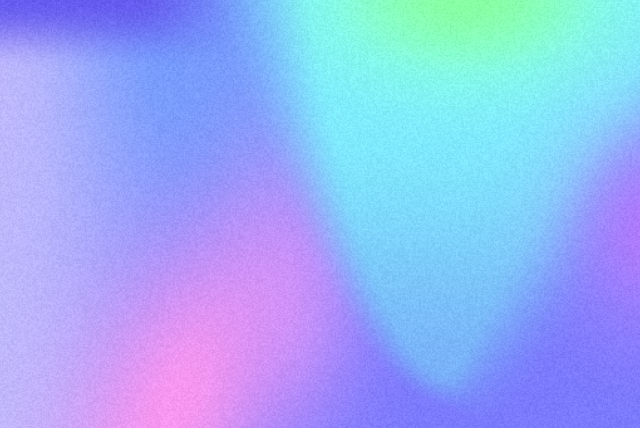
Give the GLSL for this background, as a Shadertoy shader.

```glsl
// Soft pastel gradient: a cyan tongue with a green glow over blue, pink and violet, with fine grain.
#define TONGUE_TIP vec2(1.064, 0.082)
#define LEFT_WIDTH 0.464
#define RIGHT_SLOPE 1.5
#define RIGHT_SOFTNESS 0.12
#define GREEN_CENTER vec2(1.094, 1.02)
#define PINK_CENTER vec2(0.41, 0.05)
#define GRAIN_SCALE 340.0
#define GRAIN_AMOUNT 0.075

const vec3 LOW_BLUE   = vec3(0.48, 0.48, 0.99);
const vec3 HIGH_BLUE  = vec3(0.46, 0.61, 0.99);
const vec3 LAVENDER   = vec3(0.74, 0.72, 0.99);
const vec3 INDIGO     = vec3(0.40, 0.36, 0.94);
const vec3 VIOLET     = vec3(0.71, 0.56, 0.99);
const vec3 PINK       = vec3(0.97, 0.59, 0.94);
const vec3 ORCHID     = vec3(0.69, 0.48, 0.99);
const vec3 DEEP_CYAN  = vec3(0.47, 0.68, 0.97);
const vec3 LIGHT_CYAN = vec3(0.50, 0.93, 0.99);
const vec3 AQUA       = vec3(0.53, 1.00, 0.87);
const vec3 GREEN      = vec3(0.53, 1.00, 0.64);

float hash(vec2 p) {
    vec3 q = fract(p.xyx * 0.1031);
    q += dot(q, q.yzx + 33.33);
    return fract((q.x + q.y) * q.z);
}

float valueNoise(vec2 p) {
    vec2 cell = floor(p), f = fract(p);
    f = f * f * (3.0 - 2.0 * f);
    float low = mix(hash(cell), hash(cell + vec2(1, 0)), f.x);
    float high = mix(hash(cell + vec2(0, 1)), hash(cell + vec2(1, 1)), f.x);
    return mix(low, high, f.y);
}

float blob(vec2 offset, vec2 radii) {
    vec2 q = offset / radii;
    return exp(-dot(q, q));
}

// Coverage of the tongue: a parabola on the left, a hyperbola on the right
float tongueMask(vec2 p) {
    vec2 q = p - TONGUE_TIP;
    float edge, slope, softness;
    if (q.x < 0.0) {
        float k = 1.0 / (LEFT_WIDTH * LEFT_WIDTH);
        edge = k * q.x * q.x;
        slope = 2.0 * k * q.x;
    } else {
        float r = length(vec2(q.x, 0.05));
        edge = RIGHT_SLOPE * (r - 0.05);
        slope = RIGHT_SLOPE * q.x / r;
    }
    float leftSoftness = 0.04 + 0.1 * max(q.y, 0.0);
    softness = mix(leftSoftness, RIGHT_SOFTNESS, smoothstep(-0.05, 0.15, q.x));
    float d = (q.y - edge) / length(vec2(slope, 1.0));
    return smoothstep(-softness, softness, d);
}

// Blue field with lavender at the left, indigo in the corner and a pink ridge
vec3 backdrop(vec2 p) {
    float depth = 1.0 - p.y;
    vec3 color = mix(LOW_BLUE, HIGH_BLUE, smoothstep(0.1, 0.75, p.y));
    color = mix(color, LAVENDER, 1.0 - smoothstep(0.0, 0.35 + 0.35 * depth, p.x));
    float corner = (1.0 - smoothstep(0.0, 0.17, depth)) * (1.0 - smoothstep(0.3, 0.62, p.x));
    color = mix(color, INDIGO, corner);
    color = mix(color, VIOLET, blob(p - vec2(0.68, 0.3), vec2(0.17, 0.3)));
    vec2 axis = vec2(0.41, 0.912);
    vec2 q = p - PINK_CENTER;
    vec2 along = vec2(dot(q, axis), dot(q, vec2(axis.y, -axis.x)));
    return mix(color, PINK, blob(along, vec2(0.45, 0.22)));
}

// Cyan rising to aqua and green
vec3 tongueColor(vec2 p) {
    vec3 color = mix(DEEP_CYAN, LIGHT_CYAN, smoothstep(0.02, 0.78, p.y));
    float glow = length((p - GREEN_CENTER) / vec2(0.36, 0.22));
    color = mix(color, AQUA, 1.0 - smoothstep(0.4, 1.6, glow));
    return mix(color, GREEN, 1.0 - smoothstep(0.1, 1.0, glow));
}

void mainImage(out vec4 fragColor, in vec2 fragCoord) {
    vec2 p = fragCoord / iResolution.y;
    p.x *= 1.5 * iResolution.y / iResolution.x;
    vec3 color = mix(backdrop(p), tongueColor(p), tongueMask(p));

    // Orchid glow on the right edge
    color = mix(color, ORCHID, blob(p - vec2(1.54, 0.463), vec2(0.2, 0.24)));

    // Film grain
    color += GRAIN_AMOUNT * (valueNoise(p * GRAIN_SCALE) - 0.5);
    fragColor = vec4(clamp(color, 0.0, 1.0), 1.0);
}
```
